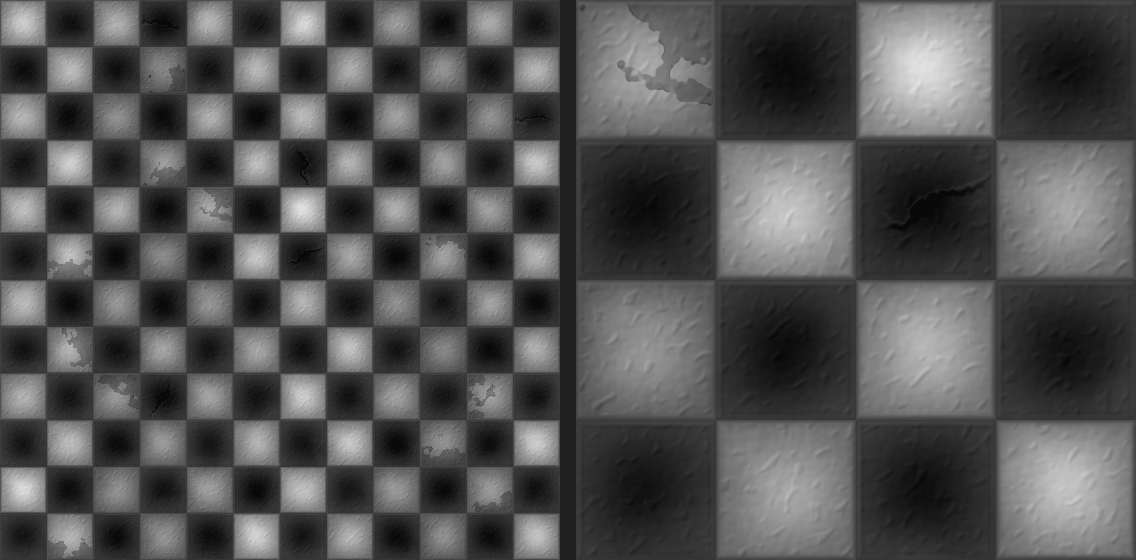
Left, the full canvas; right, a detail of the centre.
Reproduce this pattern procedurally as a three.js fragment shader.

```glsl
// Worn checkerboard of 12 by 12 grey tiles with bevelled joints.
// Each tile has a soft radial shade and its own tone; gradient noise gives
// the embossed surface, the clouding, and the chips and cracks on a few tiles.

varying vec2 vUv;

float hash(vec2 p) {
  vec3 q = fract(p.xyx * vec3(0.1031, 0.1030, 0.0973));
  q += dot(q, q.yzx + 33.33);
  return fract((q.x + q.y) * q.z);
}

vec2 direction(float turn) {
  return vec2(cos(6.2832 * turn), sin(6.2832 * turn));
}

float corner(vec2 lattice, vec2 offset) {
  return dot(direction(hash(lattice)), offset);
}

float gradientNoise(vec2 p) {
  vec2 i = floor(p), f = fract(p), e = vec2(1.0, 0.0);
  vec2 u = f * f * f * (f * (f * 6.0 - 15.0) + 10.0);
  return mix(mix(corner(i, f), corner(i + e.xy, f - e.xy), u.x),
             mix(corner(i + e.yx, f - e.yx), corner(i + e.xx, f - e.xx), u.x), u.y);
}

float fbm(vec2 p) {
  float sum = 0.0, gain = 1.0;
  for (int i = 0; i < 4; i++) {
    sum += gain * gradientNoise(p);
    p = mat2(1.6, 1.2, -1.2, 1.6) * p + 7.3;
    gain *= 0.52;
  }
  return sum;
}

// Fine grain with sparse raised slanted flecks
float surfaceHeight(vec2 p) {
  vec2 slant = vec2((p.x + p.y) * 6.0, (p.x - p.y) * 11.0);
  float flecks = smoothstep(0.15, 0.5, gradientNoise(slant));
  return 0.5 * flecks + 0.3 * gradientNoise(p * 12.0) + 0.2 * gradientNoise(p * 20.0);
}

float band(float distance, float halfWidth, float softness) {
  return 1.0 - smoothstep(halfWidth - softness, halfWidth + softness, abs(distance));
}

// Ragged chip growing in from one side of a pale tile
float chipTile(float shade, vec2 p, vec2 local, float seed) {
  float field = 0.75 * fbm(p * 2.5) + dot(local, direction(seed)) - 0.22;
  float chip = smoothstep(-0.03, 0.03, field);
  float broken = smoothstep(-0.2, 0.3, gradientNoise(p * 7.0 + 4.0));
  shade = mix(shade, 0.75 * shade + 0.03 * fbm(p * 6.0), chip);
  return shade - 0.13 * broken * band(field, 0.02, 0.025);
}

// Jagged crack with one lit lip across a dark tile
float crackTile(float shade, vec2 p, vec2 local, float seed) {
  vec2 normal = direction(seed);
  float across = dot(local, normal) + 0.2 * fbm(p * 3.0);
  float along = dot(local, vec2(-normal.y, normal.x)) + 0.1;
  float strength = 1.0 - smoothstep(0.25, 0.55, abs(along));
  shade -= 0.09 * strength * band(across, 0.022, 0.025);
  return shade + 0.06 * strength * band(across - 0.06, 0.012, 0.02);
}

void main() {
  vec2 p = vUv * 12.0;
  vec2 tile = floor(p);
  vec2 local = fract(p) - 0.5;
  float pale = mod(tile.x + tile.y, 2.0);
  float variation = hash(tile + 17.0) - 0.5;
  float columnTone = cos(1.0472 * tile.x);

  // Rounded radial shade, bent slightly by clouding
  float cloud = fbm(p * 1.6 + 31.0);
  vec2 bent = abs(local + 0.05 * vec2(cloud, -cloud));
  float radius = pow(pow(bent.x, 2.5) + pow(bent.y, 2.5), 0.4);
  float falloff = smoothstep(0.0, 0.62, radius);
  float paleCentre = 0.68 + 0.10 * columnTone + 0.17 * variation;
  float paleEdge = 0.40 + 0.06 * columnTone + 0.08 * variation;
  float darkCentre = 0.055 + 0.06 * variation;
  float darkEdge = 0.222 + 0.03 * variation;
  float shade = mix(mix(darkCentre, darkEdge, falloff),
                    mix(paleCentre, paleEdge, falloff), pale);
  shade += cloud * mix(0.02, 0.04, pale);

  // Relief lit from the upper left
  float relief = surfaceHeight(p) - surfaceHeight(p + vec2(-0.018, 0.018));
  shade += relief * mix(0.06, 0.11, pale);

  // Wear on a few tiles
  float seed = hash(tile + 71.0);
  if (hash(tile + 43.0) < mix(0.05, 0.14, pale)) {
    shade = pale > 0.5 ? chipTile(shade, p, local, seed)
                       : crackTile(shade, p, local, seed);
  }

  // Bevelled rim and the thin joint between tiles
  vec2 toEdge = 0.5 - abs(local);
  float edge = min(toEdge.x, toEdge.y);
  vec2 side = toEdge.x < toEdge.y ? vec2(sign(local.x), 0.0) : vec2(0.0, sign(local.y));
  float rim = 1.0 - smoothstep(0.015, 0.05, edge);
  float rimShade = mix(0.235, 0.33, pale) + 0.03 * dot(side, vec2(-0.6, 1.0));
  shade = mix(shade, rimShade + 0.04 * cloud, 0.85 * rim);
  shade -= 0.02 * band(edge - 0.05, 0.008, 0.014);
  shade = mix(shade, 0.215, 0.6 * band(edge, 0.012, 0.012));

  gl_FragColor = vec4(vec3(clamp(shade, 0.03, 0.88)), 1.0);
}
```
